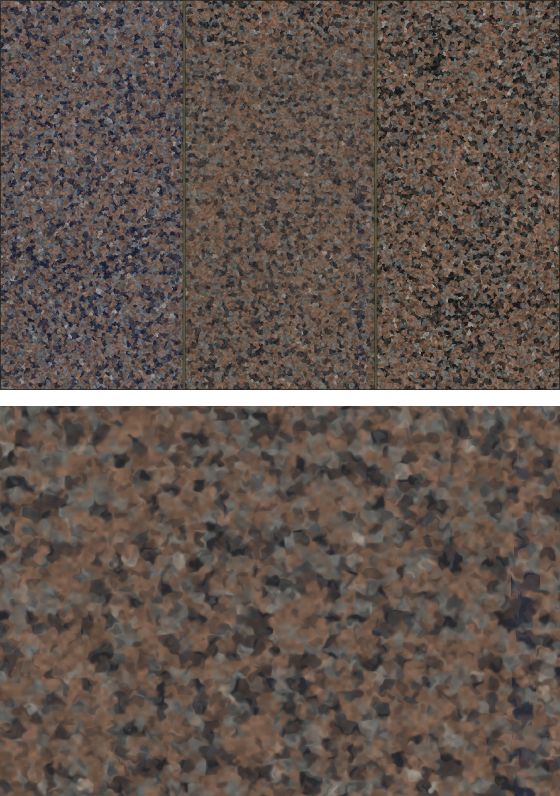
Top: the whole. Bottom: its middle third, enlarged.
Give the GLSL for this texture, as a WebGL 1 fragment shader.

```glsl
precision highp float;
// Three tall slabs of polished rust, grey and black granite with thin olive joints.

uniform vec2 u_resolution;

const float ASPECT = 1.438;
const vec3 RUST = vec3(0.475, 0.355, 0.285);
const vec3 GREY = vec3(0.395, 0.405, 0.395);
const vec3 PALE = vec3(0.60, 0.57, 0.53);
const vec3 BLACK = vec3(0.09, 0.10, 0.10);
const vec3 NAVY = vec3(0.11, 0.13, 0.20);
const vec3 HAZE = vec3(0.36, 0.32, 0.29);
const vec3 GROUT = vec3(0.34, 0.33, 0.23);
const vec3 EDGE = vec3(0.13, 0.13, 0.10);

float hash(vec2 p) {
  return fract(sin(dot(p, vec2(127.1, 311.7))) * 43758.5453);
}

vec2 hash2(vec2 p) {
  return vec2(hash(p), hash(p + 37.3));
}

float noise(vec2 p) {
  vec2 i = floor(p), f = fract(p);
  f = f * f * (3.0 - 2.0 * f);
  return mix(mix(hash(i), hash(i + vec2(1.0, 0.0)), f.x),
             mix(hash(i + vec2(0.0, 1.0)), hash(i + 1.0), f.x), f.y);
}

float fbm(vec2 p) {
  float sum = 0.0, amp = 0.5;
  for (int i = 0; i < 4; i++) {
    sum += amp * noise(p);
    p = p * 2.03 + 11.7;
    amp *= 0.5;
  }
  return sum;
}

// Picks a mineral from a random pick; darkShare is the share of mica.
vec3 mineral(float pick, float darkShare, float blue) {
  float rest = (pick - darkShare) / (1.0 - darkShare);
  vec3 stone = rest < 0.60 ? RUST : (rest < 0.93 ? GREY : PALE);
  return pick < darkShare ? mix(BLACK, NAVY, blue) : stone;
}

// Irregular crystals: nearest seeds blended so that edges stay smooth.
vec3 crystals(vec2 p, float darkShare, float blue, float sharpness) {
  vec2 cell = floor(p);
  vec3 sum = vec3(0.0);
  float total = 0.0;
  for (int y = -1; y <= 1; y++) {
    for (int x = -1; x <= 1; x++) {
      vec2 id = cell + vec2(float(x), float(y));
      float pick = hash(id + 71.9);
      float shade = 0.82 + 0.36 * hash(id + 19.4);
      float reach = 0.8 + 0.4 * hash(id + 5.2);
      float weight = exp(-sharpness * reach * length(id + hash2(id) - p));
      sum += weight * shade * mineral(pick, darkShare, blue);
      total += weight;
    }
  }
  return sum / total;
}

// Ragged dark vein sagging to its lowest point.
float vein(vec2 p, vec2 lowest, float bend) {
  float dx = p.x - lowest.x;
  float dy = p.y - lowest.y - bend * dx * dx + 0.06 * (fbm(p * 18.0) - 0.47);
  return exp(-dy * dy / 0.0006) * exp(-dx * dx / 0.03);
}

// Antialiased stroke from the distance to its centre line.
float stroke(float d, float halfWidth, float px) {
  return clamp((halfWidth - abs(d)) / px + 0.5, 0.0, 1.0);
}

void main() {
  vec2 p = gl_FragCoord.xy / u_resolution * vec2(ASPECT, 1.0);
  float px = 1.0 / u_resolution.y;
  float jointA = 0.473, jointB = 0.965;

  // Character of each slab
  float left = 1.0 - step(jointA, p.x);
  float right = step(jointB, p.x);
  float middle = 1.0 - left - right;
  float soft = middle * (1.0 - smoothstep(0.82, 0.97, p.y))
             * (0.6 + 0.4 * smoothstep(0.05, 0.35, p.y));
  float cloud = fbm(p * 6.0 + 8.0 * right + 3.0 * middle) - 0.47;

  // Mica veins, a blot and a blue seam
  float veins = left * vein(p, vec2(0.20, 0.31), 2.0)
              + right * vein(p, vec2(1.25, 0.20), 1.5);
  vec2 toBlot = p - vec2(1.12, 0.84);
  float blot = right * exp(-dot(toBlot, toBlot) / 0.0003);
  float seam = middle * stroke(p.x - 0.928, 0.009, 0.01) * (1.0 - smoothstep(0.5, 0.75, p.y));
  float darkShare = 0.22 + 0.02 * left + 0.02 * right + 0.14 * cloud
                  + 0.2 * veins + 0.6 * blot + 0.16 * seam;
  float blue = clamp(0.85 * left + 0.8 * seam + 0.3 * middle + 0.1, 0.0, 1.0);

  // Coarse crystals mixed with a finer generation, then grit
  vec2 warp = vec2(noise(p * 190.0), noise(p * 190.0 + 53.0)) - 0.5;
  vec2 grain = p + 0.007 * warp + 2.0 * right + middle;
  vec3 coarse = crystals(grain * 104.0, darkShare, blue, mix(14.0, 9.0, soft));
  vec3 fine = crystals(grain * 171.0 + 40.0, darkShare, blue, 9.0);
  vec3 color = mix(coarse, fine, 0.36);
  color *= 0.84 + 0.32 * noise(p * 230.0 + 9.0);
  color = mix(color, HAZE, 0.22 * soft);
  color *= 1.0 + 0.1 * cloud;
  color *= mix(vec3(1.0), vec3(0.95, 0.99, 1.07), left);

  // Joints with a dark lip, and the outer rim
  float joint = min(abs(p.x - jointA), abs(p.x - jointB));
  float rim = min(min(p.x, ASPECT - p.x), min(p.y, 1.0 - p.y));
  float wear = 0.85 + 0.3 * noise(p * 60.0);
  color = mix(color, EDGE, 0.5 * stroke(joint, 0.0042, px));
  color = mix(color, GROUT * wear, stroke(joint, 0.0024, px));
  color = mix(color, EDGE * wear, 0.7 * stroke(rim, 0.0025, px));
  gl_FragColor = vec4(color, 1.0);
}
```
